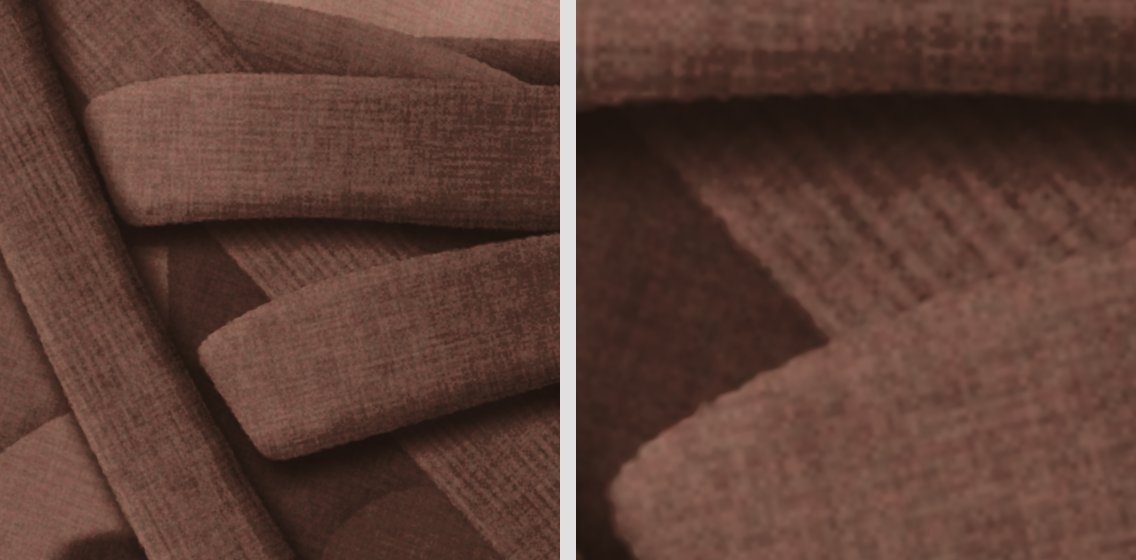
Left, the full canvas; right, a detail of the centre.
This texture is drawn by a WebGL 1 fragment shader. Its source:

```glsl
precision highp float;
// Overlapping straps of soft brown knitted cloth with deep shadows between them.
uniform vec2 u_resolution;

const vec3 GAP = vec3(0.09, 0.06, 0.045);
const vec3 COCOA = vec3(0.375, 0.235, 0.195);
const vec3 ROSE = vec3(0.66, 0.495, 0.435);
const vec2 LIGHT_SHIFT = vec2(-0.022, 0.028);
const float SOFT = 0.004;

float hash(vec2 cell) {
  vec3 q = fract(cell.xyx * vec3(0.1031, 0.1030, 0.0973));
  q += dot(q, q.yzx + 33.33);
  return fract((q.x + q.y) * q.z);
}

float noise(vec2 p) {
  vec2 cell = floor(p);
  vec2 f = fract(p);
  f = f * f * (3.0 - 2.0 * f);
  return mix(mix(hash(cell), hash(cell + vec2(1.0, 0.0)), f.x),
             mix(hash(cell + vec2(0.0, 1.0)), hash(cell + 1.0), f.x), f.y);
}

float softMin(float a, float b, float radius) {
  float h = max(radius - abs(a - b), 0.0) / radius;
  return min(a, b) - h * h * radius * 0.25;
}

float cover(float inside) {
  return smoothstep(-SOFT, SOFT, inside);
}

// Strap shapes: x is the depth inside the outline, y runs from shaded to lit edge.
vec2 span(float lowGap, float highGap, float endGap) {
  float inside = softMin(softMin(lowGap, highGap, 0.01), endGap, 0.045);
  return vec2(inside, clamp(lowGap / (lowGap + highGap), 0.0, 1.0));
}

vec2 upperStrap(vec2 p) {
  float top = 0.897 - 0.05 * p.x - 0.085 * exp(-9.0 * (p.x - 0.137));
  float bottom = 0.6 + 0.012 * sin((p.x - 0.3) * 7.0);
  return span(p.y - bottom, top - p.y, p.x - 0.137 - 0.38 * (0.805 - p.y));
}

vec2 lowerStrap(vec2 p) {
  float top = 0.458 + 0.13 * p.x - 0.127 * exp(-5.5 * (p.x - 0.341));
  float bottom = 0.172 + 0.285 * (p.x - 0.488);
  return span(p.y - bottom, top - p.y, (p.x - 0.341 - 0.66 * (0.375 - p.y)) * 0.85);
}

vec2 leftStrap(vec2 p) {
  float t = 1.0 - p.y;
  float below = t - 0.443;
  float left = 0.42 * below + 0.1 * below * abs(below);
  float right = 0.059 + t * (0.3 + 0.175 * t);
  return span((right - p.x) * 0.88, (p.x - left) * 0.9, 1.0);
}

vec2 diagonalStrap(vec2 p) {
  float s = p.x - 0.9 * (1.0 - p.y);
  return span((0.35 - s) * 0.74, s * 0.74, 1.0);
}

// Fine ribs along a strap, with broken cross stitches and fuzz.
float knit(vec2 p, vec2 along, float pitch, float ribDepth) {
  vec2 q = vec2(dot(p, along), dot(p, vec2(-along.y, along.x)));
  float wobble = 0.25 * noise(q * 14.0);
  float rib = cos(6.2832 * (q.y / pitch + wobble));
  float ribFade = noise(q * vec2(7.0, 11.0) + 5.0);
  float streak = noise(q * vec2(28.0, 190.0)) - 0.5;
  float stitch = noise(q * vec2(170.0, 30.0) + 9.0) - 0.5;
  float grain = noise(q * 230.0) - 0.5;
  float blotch = noise(q * 16.0 + 3.0) - 0.5;
  return ribDepth * rib * ribFade + 0.09 * streak + 0.09 * stitch + 0.12 * grain + 0.05 * blotch;
}

float rounded(float across) {
  return 0.07 * smoothstep(0.82, 0.98, across) - 0.24 * (1.0 - smoothstep(0.0, 0.24, across));
}

// Darkens what lies underneath, then lays the strap on top.
float layer(float under, float shadowDepth, float inside, float tone) {
  under *= mix(1.0, 0.16, smoothstep(-0.045, 0.022, shadowDepth));
  return mix(under, tone, cover(inside));
}

float backdrop(vec2 p) {
  float tone = 0.3 + 0.1 * noise(p * 6.0);
  float mound = 0.22 - length(p - vec2(0.77, -0.09));
  tone = mix(tone, 0.42, cover(mound));
  // Pale folds at the upper right
  float pale = 0.8 + 0.16 * noise(p * vec2(6.0, 10.0));
  float far = 0.935 - 0.03 * (p.x - 0.75) - p.y;
  float near = 1.0 - 0.12 * (p.x - 0.45) - 0.37 * pow(max(p.x - 0.45, 0.0), 2.0) - p.y;
  float folds = mix(pale, 0.6 - 5.0 * clamp(far, 0.0, 0.07), cover(far));
  folds = mix(folds, 0.64 - 1.8 * clamp(near, 0.0, 0.12), cover(near));
  tone = mix(tone, folds, smoothstep(0.75, 0.77, p.y));
  // Lit folds at the lower left
  float crease = 0.19 + 0.75 * p.x - 1.2 * p.x * p.x - p.y;
  float sideFold = mix(0.6 - 0.14 * exp(-abs(crease) * 25.0), 0.7, cover(crease));
  sideFold *= mix(0.35, 1.0, smoothstep(-0.01, 0.06, length((p - vec2(0.2, 0.0)) * vec2(1.0, 2.0)) - 0.07));
  return mix(tone, sideFold, cover(0.3 - p.x) * cover(0.56 - p.y));
}

void main() {
  vec2 p = gl_FragCoord.xy / u_resolution;
  vec2 fuzzy = p + 0.004 * (vec2(noise(p * 140.0), noise(p * 140.0 + 40.0)) - 0.5);
  vec2 caster = p + LIGHT_SHIFT;
  vec2 diagonal = diagonalStrap(fuzzy);
  vec2 upper = upperStrap(fuzzy);
  vec2 lower = lowerStrap(fuzzy);
  vec2 left = leftStrap(fuzzy);

  float tone = backdrop(fuzzy) + 0.7 * knit(p, vec2(0.94, -0.34), 0.022, 0.03);
  float weave = knit(p, vec2(0.67, -0.74), 0.02, 0.06);
  tone = layer(tone, diagonalStrap(caster).x - 0.03, diagonal.x,
               0.5 + 0.1 * p.y + 0.6 * rounded(diagonal.y) + weave);
  weave = knit(p, vec2(1.0, -0.03), 0.016, 0.03);
  tone = layer(tone, upperStrap(caster).x, upper.x,
               0.73 - 0.27 * smoothstep(0.15, 0.9, p.x) + rounded(upper.y) + weave);
  weave = knit(p, vec2(0.97, 0.24), 0.014, 0.03);
  tone = layer(tone, lowerStrap(caster).x, lower.x,
               0.66 - 0.2 * smoothstep(0.4, 1.0, p.x) + rounded(lower.y) + weave);
  weave = knit(p, vec2(0.47, -0.88), 0.019, 0.05);
  tone = layer(tone, leftStrap(caster).x, left.x,
               0.51 + 0.1 * left.y + 1.2 * rounded(left.y) + weave);

  tone = clamp(tone, 0.0, 1.0);
  vec3 color = mix(GAP, COCOA, smoothstep(0.0, 1.0, tone) * 0.3 + min(tone * 2.0, 1.0) * 0.7);
  color = mix(color, ROSE, max(tone - 0.45, 0.0) / 0.55);
  float redFleck = noise(p * 95.0 + 17.0) - 0.5;
  color += tone * redFleck * vec3(0.035, -0.025, -0.01);
  gl_FragColor = vec4(color, 1.0);
}
```
